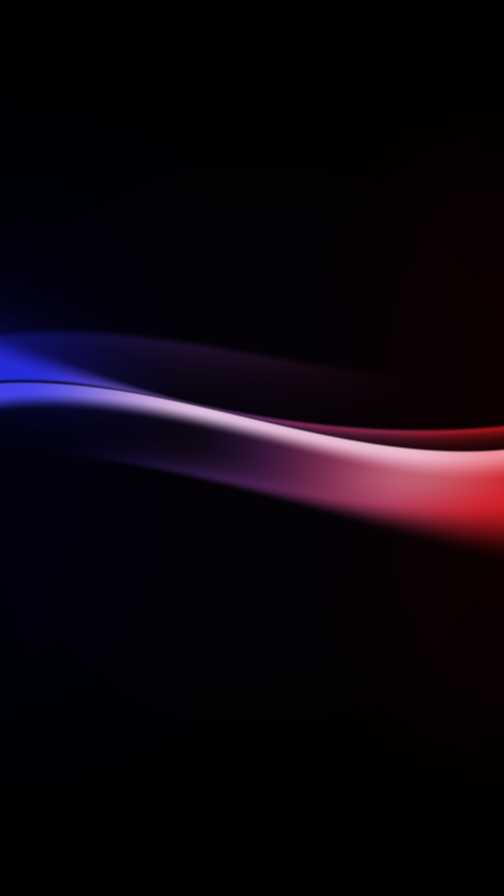
Reproduce this background procedurally as a Shadertoy shader.

```glsl
// Silky ribbon of light flowing from blue through white to red on near-black.

// Smooth curve through four heights spaced evenly from the left to the right side.
float curve(float x, vec4 h) {
    float u = 3.0 * x, a = u - 1.0, b = u - 2.0, c = u - 3.0;
    return -a * b * c * h.x / 6.0 + u * b * c * h.y / 2.0
           - u * a * c * h.z / 2.0 + u * a * b * h.w / 6.0;
}

// Hue of the light along the ribbon.
vec3 ribbonTint(float x) {
    vec3 tint = mix(vec3(0.16, 0.18, 0.90), vec3(0.48, 0.24, 0.68), smoothstep(0.05, 0.42, x));
    tint = mix(tint, vec3(0.68, 0.20, 0.40), smoothstep(0.38, 0.70, x));
    return mix(tint, vec3(0.86, 0.10, 0.13), smoothstep(0.68, 1.0, x));
}

void mainImage(out vec4 fragColor, in vec2 fragCoord) {
    vec2 uv = fragCoord / iResolution.xy;
    float x = uv.x, y = uv.y;
    vec3 tint = ribbonTint(x);

    // Signed depth below each flowing edge.
    float veil  = curve(x, vec4(0.624, 0.619, 0.588, 0.574)) - y;
    float crest = curve(x, vec4(0.610, 0.556, 0.524, 0.524)) - y;
    float band  = curve(x, vec4(0.574, 0.555, 0.513, 0.499)) - y;
    float under = curve(x, vec4(0.551, 0.540, 0.499, 0.486)) - y;
    float hem   = curve(x, vec4(0.497, 0.475, 0.434, 0.406)) - y;

    // Backdrop: cold on the left, warm on the right, black at top and bottom.
    vec3 color = mix(vec3(0.002, 0.002, 0.055), vec3(0.014, 0.004, 0.026), smoothstep(0.0, 0.45, x));
    color = mix(color, vec3(0.050, 0.002, 0.004), smoothstep(0.55, 1.0, x));
    color *= smoothstep(0.0, 0.4, y) * smoothstep(1.0, 0.62, y);

    // Faint veil above the ribbon, and the wide blue haze at the left.
    float veilFade = 1.0 - smoothstep(0.35, 0.9, x);
    color += tint * 0.24 * veilFade * smoothstep(-0.007, 0.005, veil)
             * exp(-max(veil, 0.0) / 0.035) * smoothstep(-0.01, 0.01, -band);
    color += vec3(0.05, 0.05, 0.32) * exp(-abs(crest) / 0.03) * (1.0 - smoothstep(0.0, 0.4, x));

    // Upper fold: full at the left, a thin bright crest at the right.
    float crestSoft = mix(0.016, 0.003, smoothstep(0.0, 0.4, x));
    float fold = smoothstep(-crestSoft, crestSoft, crest) * smoothstep(-0.002, 0.002, -band);
    float sheen = mix(1.0, exp(-max(crest, 0.0) / 0.010), smoothstep(0.25, 0.6, x));
    vec3 foldColor = mix(tint, vec3(0.62, 0.52, 0.86), 0.5 * smoothstep(0.05, 0.3, x) * (1.0 - smoothstep(0.3, 0.5, x)));
    color = mix(color, foldColor, 0.92 * fold * sheen);

    // Lower sheet between the bright band and the soft hem.
    float hemSoft = mix(0.004, 0.036, x * x * x);
    float sheet = smoothstep(0.0, 0.006, band) * smoothstep(-hemSoft, hemSoft, -hem);
    float fill = smoothstep(0.34, 0.82, x);
    float rim = 0.55 * exp(-max(-hem, 0.0) / 0.016) * smoothstep(0.08, 0.5, x) * (1.0 - fill);
    vec2 glowOffset = (uv - vec2(0.82, 0.467)) / vec2(0.17, 0.032);
    vec3 sheetColor = mix(tint, vec3(0.82, 0.50, 0.56), 0.65 * exp(-dot(glowOffset, glowOffset)));
    color = mix(color, sheetColor, sheet * clamp(0.95 * fill + rim, 0.0, 1.0));
    color += tint * 0.10 * sheet * exp(-max(under, 0.0) / 0.02) * (1.0 - fill);

    // White-hot band with a crisp top and a melting underside.
    float melt = mix(0.012, 0.022, smoothstep(0.5, 1.0, x));
    float body = smoothstep(-0.001, 0.003, band) * (1.0 - smoothstep(-0.008, melt, under));
    float heat = mix(0.12, 0.80, smoothstep(0.02, 0.42, x)) * (1.0 - 0.25 * smoothstep(0.8, 1.0, x));
    color = mix(color, mix(tint, vec3(0.97, 0.87, 0.93), heat), body);

    // Fine crease where the two folds meet at the left.
    color *= 1.0 - 0.5 * exp(-pow(band / 0.002, 2.0)) * (1.0 - smoothstep(0.08, 0.32, x));

    fragColor = vec4(clamp(color, 0.0, 1.0), 1.0);
}
```
